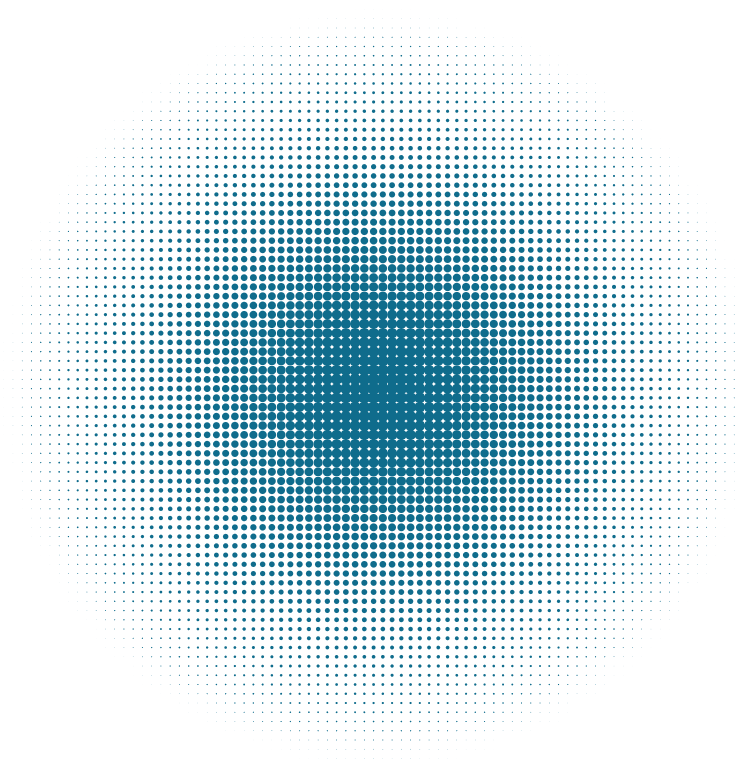
A Shadertoy shader for this pattern:

```glsl
// A round halftone: teal dots on a square grid over white paper.
// Dot radius falls linearly with distance from the centre, so dots
// overlap into small four-pointed gaps there and fade at the rim.

const vec3 PAPER = vec3(1.0);
const vec3 INK = vec3(0.06, 0.425, 0.55);

// All lengths are in canvas heights, measured from the canvas middle.
const float PITCH = 0.01204;
const vec2 GRID_CORNER = vec2(0.0133, 0.0);
const vec2 GLOW_CENTRE = vec2(0.0143, -0.0050);
const float GLOW_RADIUS = 0.495;
const float CORE_DOT = 0.67; // central dot radius, in pitches

// Centre of the grid cell that holds p.
vec2 cellCentre(vec2 p, vec2 corner, float pitch) {
    return corner + (floor((p - corner) / pitch) + 0.5) * pitch;
}

// Dot radius: largest at the glow centre, zero at its rim.
float dotRadius(vec2 c, vec2 centre, float reach, float largest) {
    return largest * max(0.0, 1.0 - distance(c, centre) / reach);
}

// Smooth disc coverage; dots thinner than a pixel grow fainter.
float discCoverage(float dist, float radius, float pixel) {
    float edge = clamp(0.5 + (radius - dist) / pixel, 0.0, 1.0);
    return edge * min(1.0, 2.0 * radius / pixel);
}

void mainImage(out vec4 fragColor, in vec2 fragCoord) {
    float pixel = 1.0 / iResolution.y;
    vec2 p = (fragCoord - 0.5 * iResolution.xy) * pixel;

    vec2 c = cellCentre(p, GRID_CORNER, PITCH);
    float radius = dotRadius(c, GLOW_CENTRE, GLOW_RADIUS, CORE_DOT * PITCH);
    float ink = discCoverage(distance(p, c), radius, pixel);

    fragColor = vec4(mix(PAPER, INK, ink), 1.0);
}
```
